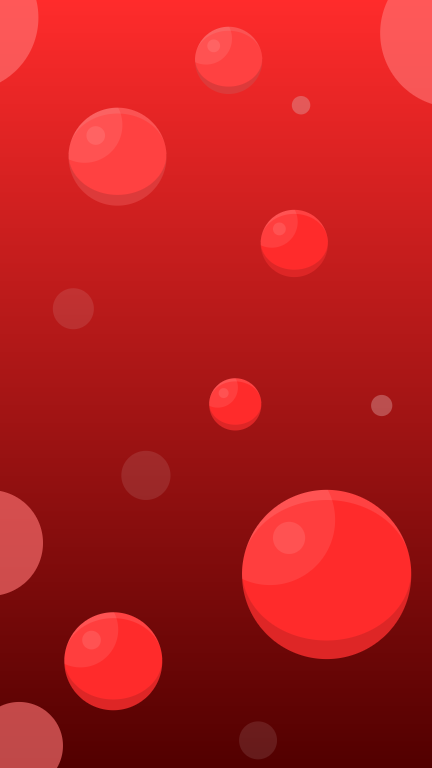
A Shadertoy shader for this background:

```glsl
// Glossy red spheres and translucent discs floating over a crimson gradient.

// Soft coverage of a disc; pixel is the edge width in the units of p.
float disc(vec2 p, vec2 center, float radius, float pixel) {
    return clamp(0.5 + (radius - length(p - center)) / pixel, 0.0, 1.0);
}

// Paint one sphere; ball holds centre, radius and paleness.
vec3 paintBall(vec3 color, vec2 p, vec4 ball, float pixel) {
    vec2 q = (p - ball.xy) / ball.z;
    float edge = pixel / ball.z;

    // Body between a lit upper rim and a shaded lower crescent
    vec2 inner = (q - vec2(0.0, 0.05)) / vec2(1.0, 0.83);
    float body = disc(inner, vec2(0.0), 1.0, edge * 1.2);
    vec3 rim = q.y > 0.05 ? vec3(1.0, 0.26, 0.26) : vec3(0.87, 0.15, 0.15);
    vec3 surface = mix(rim, vec3(1.0, 0.17, 0.17), body);

    // Broad sheen and small glint
    float sheen = disc(q, vec2(-0.67, 0.645), 0.77, edge);
    float glint = disc(q, vec2(-0.444, 0.432), 0.19, edge);
    surface = mix(surface, vec3(1.0), 0.09 * sheen);
    surface = mix(surface, vec3(1.0), 0.10 * glint);

    surface = mix(surface, vec3(0.85, 0.85, 0.85), 0.11 * ball.w * (1.0 - body));
    surface = mix(surface, vec3(1.0), 0.10 * ball.w * body);
    return mix(color, surface, disc(q, vec2(0.0), 1.0, edge));
}

void mainImage(out vec4 fragColor, in vec2 fragCoord) {
    vec2 p = fragCoord / iResolution.y;
    float pixel = 1.0 / iResolution.y;

    // Vertical gradient
    vec3 color = mix(vec3(0.32, 0.0, 0.0), vec3(1.0, 0.17, 0.17), p.y);

    // Flat discs: centre, radius, style (0 large, 1 dot, 2 faint)
    vec4 discs[9] = vec4[9](
        vec4(-0.046, 0.977, 0.096, 0.0), vec4(0.592, 0.957, 0.097, 0.0),
        vec4(-0.013, 0.293, 0.069, 0.0), vec4(0.025, 0.029, 0.057, 0.0),
        vec4(0.392, 0.863, 0.012, 1.0), vec4(0.497, 0.472, 0.0138, 1.0),
        vec4(0.0955, 0.598, 0.0267, 2.0), vec4(0.190, 0.381, 0.032, 2.0),
        vec4(0.336, 0.036, 0.0247, 2.0));
    vec4 tints[3] = vec4[3](
        vec4(1.0, 0.45, 0.45, 0.63),
        vec4(0.87, 0.65, 0.65, 0.40),
        vec4(0.90, 0.85, 0.85, 0.12));
    for (int i = 0; i < 9; i++) {
        vec4 tint = tints[int(discs[i].w)];
        color = mix(color, tint.rgb, tint.a * disc(p, discs[i].xy, discs[i].z, pixel));
    }

    // Spheres: centre, radius, paleness
    vec4 balls[6] = vec4[6](
        vec4(0.2977, 0.9214, 0.0438, 1.0), vec4(0.153, 0.796, 0.0638, 1.0),
        vec4(0.3832, 0.683, 0.0438, 0.0), vec4(0.3063, 0.4735, 0.034, 0.0),
        vec4(0.4253, 0.252, 0.1102, 0.0), vec4(0.1475, 0.139, 0.0638, 0.0));
    for (int i = 0; i < 6; i++) color = paintBall(color, p, balls[i], pixel);

    fragColor = vec4(color, 1.0);
}
```
